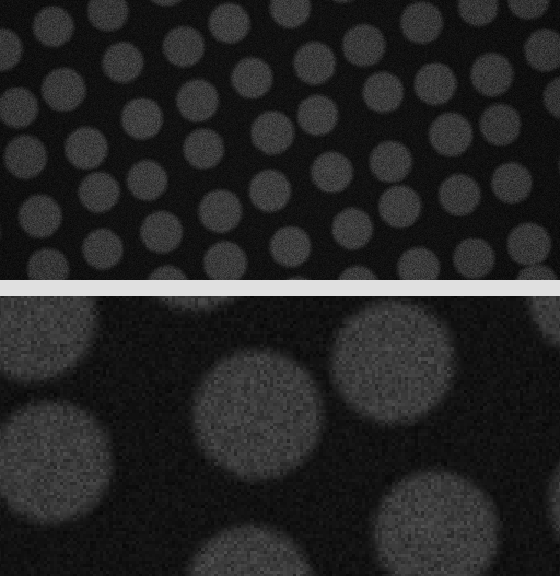
Top: the whole. Bottom: its middle third, enlarged.
Write a WebGL 2 fragment shader that draws this pattern.

```glsl
#version 300 es
precision highp float;
// Soft grey discs in a loose, tilted, nearly square scatter on near-black, under fine grain.

uniform vec2 u_resolution;
out vec4 outColor;

// Lengths are fractions of the canvas height.
const vec2 ROW_STEP = vec2(0.203, 0.065);
const vec2 COLUMN_STEP = vec2(-0.048, 0.198);
const vec2 ORIGIN = vec2(1.185, 0.375);
const float DISC_RADIUS = 0.0742;
const float EDGE_BLUR = 0.012;
const float JITTER = 0.027;
const float GRAIN_ROWS = 256.0;
const vec3 BACKGROUND = vec3(0.069);
const vec3 DISC = vec3(0.238);

vec2 hash2(vec2 p) {
    vec3 q = fract(p.xyx * vec3(0.1031, 0.1030, 0.0973));
    q += dot(q, q.yzx + 33.33);
    return fract((q.xx + q.yz) * q.zy);
}

// Smooth drift that opens gaps and packs clusters.
vec2 drift(vec2 p) {
    vec2 wide = sin(p.yx * vec2(4.3, 3.7) + vec2(0.6, 2.1));
    vec2 fine = sin(p * vec2(7.1, 6.3) + p.yx * 2.0 + vec2(1.7, 4.2));
    return 0.018 * wide + 0.006 * fine;
}

// Lattice point, displaced by drift and a random step.
vec2 discCenter(vec2 id, mat2 lattice) {
    vec2 site = lattice * id;
    vec2 rnd = hash2(id + 71.0);
    float angle = 6.28318 * rnd.x;
    return site + drift(site) + JITTER * sqrt(rnd.y) * vec2(cos(angle), sin(angle));
}

// Blurred disc with a gentle falloff towards its rim.
float softDisc(float dist, float radius, float blur) {
    float mask = 1.0 - smoothstep(radius - blur, radius + blur, dist);
    float dome = 1.0 - 0.1 * dist * dist / (radius * radius);
    return mask * dome;
}

// Strongest disc covering p; three by three lattice sites suffice.
float discField(vec2 p, mat2 lattice, float blur) {
    vec2 base = round(inverse(lattice) * p);
    float cover = 0.0;
    for (int y = -1; y <= 1; y++) {
        for (int x = -1; x <= 1; x++) {
            vec2 id = base + vec2(x, y);
            vec2 rnd = hash2(id + 19.0);
            float radius = DISC_RADIUS * mix(0.96, 1.04, rnd.x);
            float level = mix(0.94, 1.06, rnd.y);
            float dist = length(p - discCenter(id, lattice));
            cover = max(cover, level * softDisc(dist, radius, blur));
        }
    }
    return cover;
}

// Zero-centred grain with a roughly bell-shaped spread.
float grain(vec2 p, float rows) {
    vec2 cell = floor(p * rows);
    vec2 a = hash2(cell + 5.0);
    vec2 b = hash2(cell + 613.0);
    return a.x + a.y + b.x + b.y - 2.0;
}

void main() {
    vec2 p = gl_FragCoord.xy / u_resolution.y;
    float aspect = u_resolution.x / u_resolution.y;

    // Discs over the dark ground
    mat2 lattice = mat2(ROW_STEP, COLUMN_STEP);
    float blur = max(EDGE_BLUR, 1.0 / u_resolution.y);
    float cover = discField(p - ORIGIN, lattice, blur);
    vec3 color = mix(BACKGROUND, DISC, cover);

    // Uneven illumination, dimmer at the sides
    vec2 fromCenter = p - vec2(0.47 * aspect, 0.45);
    color *= 1.0 - 0.14 * dot(fromCenter, fromCenter);

    // Grain grows with brightness
    color += grain(p, GRAIN_ROWS) * mix(0.023, 0.052, cover);
    outColor = vec4(clamp(color, 0.0, 1.0), 1.0);
}
```
